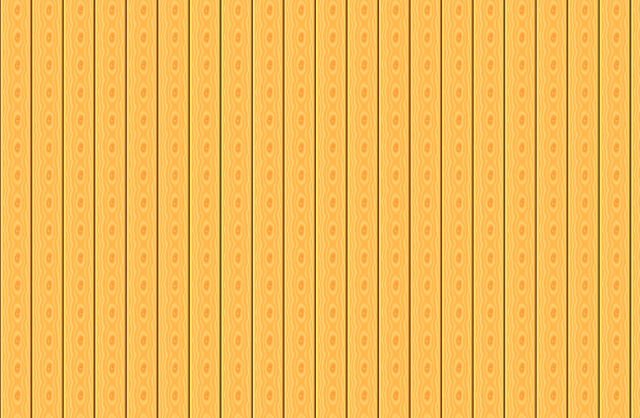
A Shadertoy shader for this texture:

```glsl
// Pine plank wall: vertical boards parted by dark grooves with bright edges.
// Each board repeats a knot down its length; the grain follows the contours
// of a periodic field that is elliptical at the knots and wavy between them.

const vec2 REPEATS = vec2(20.3, 15.18);    // boards across, knots down
const vec2 KNOT = vec2(0.555, 0.365);      // knot centre in a cell, from top left
const float CELL_ASPECT = 0.874;           // cell height / cell width
const float RING_REACH = 0.17;             // half width of the widest closed ring
const float RING_COUNT = 10.5;             // grain lines per board width
const float GRAIN_WOBBLE = 0.012;
const vec2 GROOVE = vec2(-0.022, 0.023);   // spans measured from the board joint
const vec2 GROOVE_SHADE = vec2(-0.046, -0.022);
const vec2 EDGE_LIGHT = vec2(0.023, 0.078);
const vec2 EDGE_GLOW = vec2(-0.095, -0.046);

const vec3 PINE = vec3(1.00, 0.78, 0.39);
const vec3 GRAIN = vec3(1.00, 0.705, 0.28);
const vec3 PALE = vec3(1.00, 0.85, 0.47);
const vec3 YELLOW = vec3(1.00, 0.91, 0.40);
const vec3 SHADE = vec3(0.76, 0.46, 0.20);
const vec3 GROOVE_BROWN = vec3(0.47, 0.21, 0.09);
const vec3 GROOVE_OLIVE = vec3(0.37, 0.28, 0.13);
const vec3 KNOT_ORANGE = vec3(0.97, 0.53, 0.14);
const float TAU = 6.2831853;

float hash(float n) {
    return fract(sin(n * 127.1) * 43758.55);
}

float noise(float x) {
    float i = floor(x), f = fract(x);
    return mix(hash(i), hash(i + 1.0), f * f * (3.0 - 2.0 * f));
}

// Share of a sample of width w around x that lies inside the span
float coverage(float x, vec2 span, float w) {
    return clamp((min(x + 0.5 * w, span.y) - max(x - 0.5 * w, span.x)) / w, 0.0, 1.0);
}

// Wood of one board; q is relative to the knot, in board widths
vec3 wood(vec2 q, float px) {
    float turn = TAU * q.y / CELL_ASPECT;
    q.x += GRAIN_WOBBLE * (sin(turn * 2.0 + q.x * 9.0) + 0.6 * sin(turn * 3.0 + 1.3));

    // Closed rings near the knot, waves farther out
    float field = sqrt(q.x * q.x + RING_REACH * RING_REACH * 0.5 * (1.0 - cos(turn)));
    float side = q.x < 0.0 ? 17.0 : 31.0;
    float outer = smoothstep(RING_REACH * 0.8, RING_REACH * 1.3, abs(q.x));
    float seed = field * 12.0 + side;
    float streak = mix(0.5, noise(seed), outer);

    // Fine lines fade once they become thinner than a pixel
    float phase = TAU * RING_COUNT * field + 1.6 * streak;
    float detail = 1.0 - smoothstep(0.35, 1.0, RING_COUNT * px);
    float lines = 0.5 + 0.5 * cos(phase) * detail;
    float dark = smoothstep(0.25, 0.95, 0.65 * lines + 0.45 * streak);
    vec3 color = mix(PINE, GRAIN, dark * 0.9);
    float pale = smoothstep(0.6, 1.0, 1.0 - lines) * smoothstep(0.3, 0.7, 1.0 - streak);
    color = mix(color, PALE, 0.65 * pale);

    // Knot: an orange oval rim around a lighter, off-centre heart
    float oval = length(q * vec2(1.0, 0.55));
    float rim = 1.0 - smoothstep(0.012, 0.024 + px * 0.5, abs(oval - 0.05));
    float heart = 1.0 - smoothstep(0.010, 0.024 + px * 0.5, length(q - vec2(0.012, -0.025)));
    color = mix(color, KNOT_ORANGE, 0.55 * rim);
    return mix(color, KNOT_ORANGE * 0.95, 0.7 * heart);
}

void mainImage(out vec4 fragColor, in vec2 fragCoord) {
    vec2 uv = fragCoord / iResolution.xy;
    vec2 grid = vec2(uv.x, 1.0 - uv.y) * REPEATS;
    float px = REPEATS.x / iResolution.x;

    vec2 q = fract(grid - KNOT + 0.5) - 0.5;
    q.x = fract(grid.x) - KNOT.x;
    q.y *= CELL_ASPECT;
    vec3 color = wood(q, px);

    // Joint: bright bevels on both sides of a shaded groove
    float joint = floor(grid.x + 0.5);
    float s = grid.x - joint;
    float tint = smoothstep(0.35, 0.8, 0.5 + 0.5 * cos(TAU * (joint - 8.0) / 10.0));
    vec3 groove = mix(GROOVE_BROWN, GROOVE_OLIVE, tint);
    color = mix(color, YELLOW, 0.45 * coverage(s, EDGE_GLOW, px));
    color = mix(color, YELLOW, coverage(s, EDGE_LIGHT, px));
    color = mix(color, SHADE, coverage(s, GROOVE_SHADE, px));
    color = mix(color, groove, coverage(s, GROOVE, px));

    fragColor = vec4(color, 1.0);
}
```
